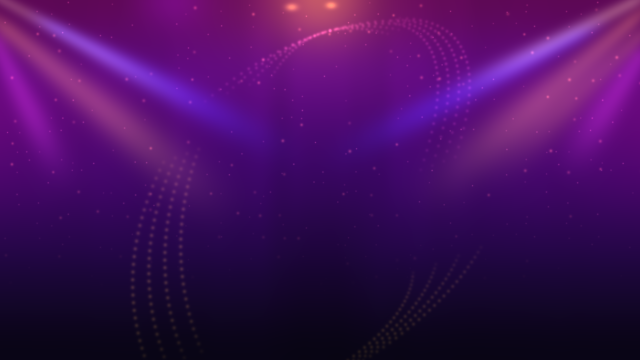
Write a Shadertoy shader that draws this background.

```glsl
// Violet stage backdrop with crossing spotlights, a warm top glow and dotted ribbons.

float hash21(vec2 p) {
    p = fract(p * vec2(123.34, 345.45));
    p += dot(p, p + 34.23);
    return fract(p.x * p.y);
}

float valueNoise(vec2 p) {
    vec2 cell = floor(p), f = fract(p);
    f = f * f * (3.0 - 2.0 * f);
    vec2 e = vec2(0.0, 1.0);
    return mix(mix(hash21(cell), hash21(cell + e.yx), f.x),
               mix(hash21(cell + e.xy), hash21(cell + e.yy), f.x), f.y);
}

float glow(vec2 p, vec2 center, vec2 size) {
    vec2 q = (p - center) / size;
    return exp(-dot(q, q));
}

// Soft cone of light; widths are at its source and its end.
float beam(vec2 p, vec2 source, vec2 end, float w0, float w1) {
    vec2 axis = end - source, q = p - source;
    float along = dot(q, axis) / dot(axis, axis);
    float across = (q.x * axis.y - q.y * axis.x) / length(axis);
    float s = across / mix(w0, w1, clamp(along, 0.0, 1.2));
    return exp(-s * s) * smoothstep(-0.1, 0.08, along) * (1.0 - smoothstep(0.5, 1.15, along));
}

// Dots spaced along a quadratic curve, fading at both ends.
float dottedCurve(vec2 p, vec2 a, vec2 b, vec2 c, int count, float radius) {
    float light = 0.0;
    for (int i = 0; i < count; i++) {
        float t = (float(i) + 0.5) / float(count);
        vec2 dotPos = mix(mix(a, b, t), mix(b, c, t), t);
        float d = length(p - dotPos) / radius;
        light += exp(-d * d) * sqrt(sin(3.14159 * t));
    }
    return light;
}

// One jittered spark in some of the grid cells.
float sparks(vec2 p, float density, float radius, float chance) {
    vec2 cell = floor(p * density);
    float seed = hash21(cell + 7.1);
    vec2 jitter = 0.25 + 0.5 * vec2(hash21(cell + 1.7), hash21(cell + 4.3));
    float d = length(p - (cell + jitter) / density) / (radius * (0.6 + 0.6 * seed));
    return exp(-d * d) * step(seed, chance) * (0.4 + 0.6 * hash21(cell + 9.2));
}

vec3 backdrop(vec2 p, float width) {
    vec3 floorColor = vec3(0.035, 0.02, 0.085);
    vec3 indigo = vec3(0.125, 0.025, 0.26);
    vec3 violet = vec3(0.245, 0.025, 0.415);
    vec3 purple = vec3(0.35, 0.035, 0.48);
    vec3 plum = vec3(0.36, 0.03, 0.33);
    vec3 color = mix(floorColor, indigo, smoothstep(0.0, 0.34, p.y));
    color = mix(color, violet, smoothstep(0.22, 0.57, p.y));
    color = mix(color, purple, smoothstep(0.5, 0.8, p.y));
    color = mix(color, plum, smoothstep(0.78, 1.02, p.y));
    float side = abs(p.x / width * 2.0 - 1.0);
    color += vec3(0.09, 0.0, 0.03) * side * side * glow(p, vec2(p.x, 0.64), vec2(1.0, 0.22));
    // Faint hanging panels around the dark centre.
    float panels = valueNoise(vec2(p.x * 18.0, p.y * 1.5)) - 0.5;
    color *= 1.0 + 0.12 * panels * (1.0 - side);
    return color * (1.0 - 0.16 * glow(p, vec2(0.89, 0.3), vec2(0.13, 0.35)));
}

vec3 spotlights(vec2 p) {
    vec3 rose = vec3(0.21, 0.18, 0.05), pale = vec3(0.22, 0.25, 0.14);
    vec3 blue = vec3(0.03, 0.06, 0.28), magenta = vec3(0.17, 0.06, 0.17);
    // Left fan
    vec3 light = pale * 0.7 * beam(p, vec2(-0.03, 1.02), vec2(0.52, 0.72), 0.016, 0.035);
    light += blue * beam(p, vec2(0.12, 0.94), vec2(0.78, 0.59), 0.02, 0.055);
    light += rose * beam(p, vec2(-0.02, 0.95), vec2(0.6, 0.44), 0.024, 0.075);
    light += magenta * beam(p, vec2(-0.02, 0.9), vec2(0.18, 0.5), 0.025, 0.05);
    // Right fan
    light += pale * beam(p, vec2(1.79, 1.01), vec2(1.28, 0.75), 0.018, 0.035);
    light += blue * beam(p, vec2(1.64, 0.92), vec2(0.96, 0.58), 0.025, 0.05);
    light += rose * beam(p, vec2(1.79, 0.97), vec2(1.2, 0.47), 0.02, 0.075);
    light += rose * 0.7 * beam(p, vec2(1.8, 0.92), vec2(1.38, 0.52), 0.02, 0.06);
    light += magenta * beam(p, vec2(1.79, 0.86), vec2(1.57, 0.53), 0.025, 0.06);
    return light;
}

vec3 ribbons(vec2 p) {
    float upper = 0.0, lower = 0.0;
    for (int i = 0; i < 4; i++) {
        float k = float(i);
        vec2 shift = vec2(0.032 * k, 0.012 * k);
        upper += dottedCurve(p, vec2(0.56, 0.71) + shift * 2.0, vec2(0.86, 0.97), vec2(1.18, 0.94) - shift, 30, 0.0045);
        upper += dottedCurve(p, vec2(1.1, 0.95) - shift * 0.3, vec2(1.4, 0.95) - shift, vec2(1.26, 0.55) - shift, 28, 0.0045);
        lower += dottedCurve(p, vec2(0.46, 0.56) + shift, vec2(0.3, 0.25) + shift * 1.5, vec2(0.42, -0.04) + shift * 1.5, 28, 0.0055);
        lower += 0.7 * dottedCurve(p, vec2(1.34, 0.32) - shift * 2.0, vec2(1.24, 0.14) - shift, vec2(0.98, -0.02) - shift, 26, 0.005);
    }
    return upper * vec3(0.15, 0.06, 0.09) + lower * vec3(0.17, 0.13, 0.04);
}

void mainImage(out vec4 fragColor, in vec2 fragCoord) {
    vec2 p = fragCoord / iResolution.y;
    float width = iResolution.x / iResolution.y;
    p.x *= 16.0 / 9.0 / width;
    vec3 color = backdrop(p, 16.0 / 9.0) + spotlights(p) + ribbons(p);
    // Lamps along the top edge
    color += vec3(0.3, 0.27, 0.02) * glow(p, vec2(0.89, 1.02), vec2(0.13, 0.13));
    color += vec3(0.12, 0.05, 0.06) * glow(p, vec2(0.89, 0.96), vec2(0.3, 0.2));
    color += vec3(0.09, 0.01, 0.16) * glow(p, vec2(0.48, 1.0), vec2(0.1, 0.08));
    // Drifting sparks
    float haze = smoothstep(0.15, 0.6, p.y);
    color += vec3(0.3, 0.14, 0.1) * haze * sparks(p, 16.0, 0.006, 0.28);
    color += vec3(0.22, 0.1, 0.12) * haze * sparks(p + 3.7, 34.0, 0.0035, 0.16);
    color += vec3(0.4, 0.3, 0.1) * (glow(p, vec2(0.81, 0.98), vec2(0.016, 0.01)) + glow(p, vec2(0.92, 0.985), vec2(0.014, 0.009)));
    fragColor = vec4(clamp(color, 0.0, 1.0), 1.0);
}
```
